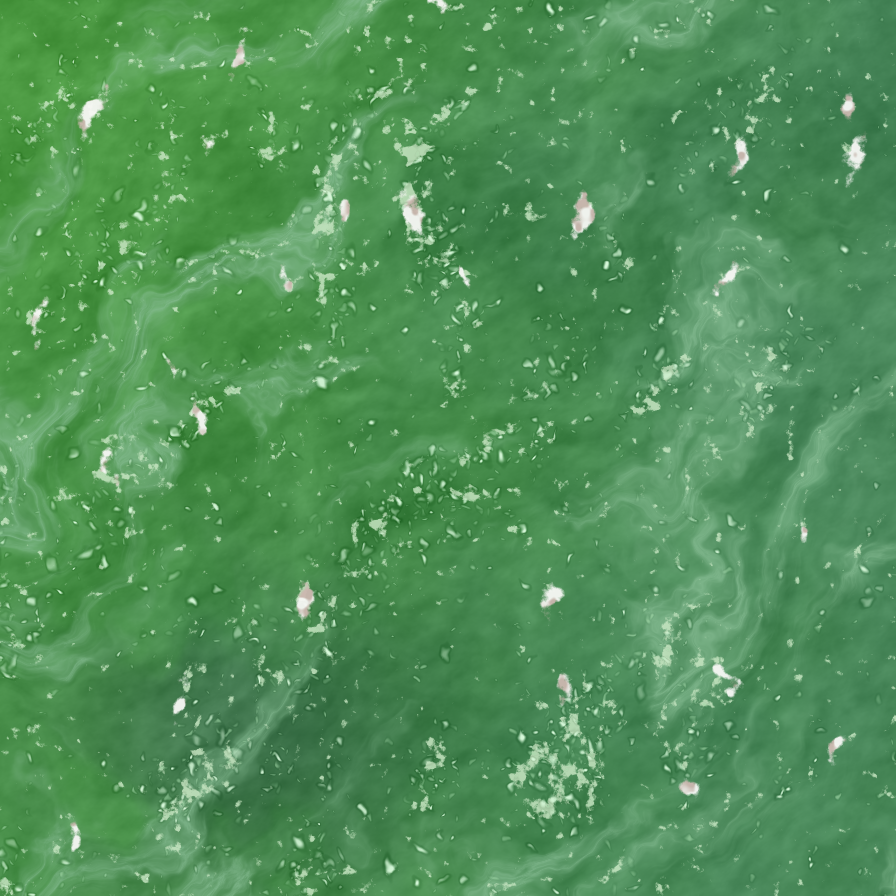
A three.js fragment shader for this texture:

```glsl
// Sunlit green water seen from above: a drifting green base with soft ripples,
// pale curling wisps from warped ridged noise, and ragged glints, froth and
// foam flecks whose density follows thin, steep, leaning bands.
varying vec2 vUv;

float hash(vec2 p) {
  vec3 q = fract(p.xyx * 0.1031);
  q += dot(q, q.yzx + 33.33);
  return fract((q.x + q.y) * q.z);
}

float noise(vec2 p) {
  vec2 i = floor(p), f = fract(p);
  f = f * f * (3.0 - 2.0 * f);
  return mix(mix(hash(i), hash(i + vec2(1.0, 0.0)), f.x),
             mix(hash(i + vec2(0.0, 1.0)), hash(i + 1.0), f.x), f.y);
}

float fbm(vec2 p) {
  float sum = 0.0, amp = 0.5;
  for (int i = 0; i < 5; i++) {
    sum += amp * noise(p);
    p = mat2(0.8, 0.6, -0.6, 0.8) * p * 2.03 + 17.0;
    amp *= 0.5;
  }
  return sum / 0.97;
}

vec2 rotate(vec2 p, float a) {
  return vec2(cos(a) * p.x + sin(a) * p.y, cos(a) * p.y - sin(a) * p.x);
}

// Thin steep bands that gather the bright features, denser on the right
float bands(vec2 p) {
  float lean = p.x * 19.0 - p.y * 5.0 + 3.5 * noise(p * 5.0);
  float band = smoothstep(0.55, 0.92, noise(vec2(lean, p.y * 7.0) + 40.0));
  return band * (0.3 + noise(p * 5.0 + 9.0)) * mix(0.75, 1.25, p.x);
}

// Small uneven sparks: x is the light, y the dark rim around it
vec2 glints(vec2 p, float cells, float seed) {
  vec2 bend = vec2(noise(p * 130.0 + seed), noise(p * 130.0 + seed + 60.0)) - 0.5;
  vec2 g = (p + 0.007 * bend) * cells, result = vec2(0.0);
  for (int j = -1; j <= 1; j++)
  for (int i = -1; i <= 1; i++) {
    vec2 cell = floor(g) + vec2(float(i), float(j));
    vec2 id = cell + 100.0 + seed;
    vec2 centre = cell + 0.1 + 0.8 * vec2(hash(id), hash(id + 57.0));
    float size = hash(id + 131.0);
    float keep = step(hash(id + 211.0), 0.03 + 0.42 * bands(centre / cells));
    vec2 d = rotate(g - centre, 2.6 * (hash(id + 307.0) - 0.5));
    float r = length(d / vec2(1.0, 1.0 + 1.3 * hash(id + 401.0))) / mix(0.15, 0.31, size * size);
    float light = (1.0 - smoothstep(0.2, 1.2, r)) * mix(0.3, 1.0, hash(id + 499.0));
    float rim = smoothstep(0.8, 1.3, r) * (1.0 - smoothstep(1.3, 2.1, r));
    result = max(result, keep * vec2(light, rim));
  }
  return result;
}

// Larger ragged flecks of foam: x is the foam, y a halo where froth gathers
vec2 flecks(vec2 p) {
  vec2 g = p * 7.0, result = vec2(0.0);
  float ragged = fbm(p * 75.0) - 0.5;
  vec2 bend = vec2(noise(p * 50.0), noise(p * 50.0 + 80.0)) - 0.5;
  for (int j = -1; j <= 1; j++)
  for (int i = -1; i <= 1; i++) {
    vec2 cell = floor(g) + vec2(float(i), float(j));
    vec2 id = cell + 500.0;
    vec2 centre = cell + 0.1 + 0.8 * vec2(hash(id), hash(id + 71.0));
    vec2 d = rotate((g - centre) / 7.0, 1.1 * (hash(id + 19.0) - 0.5)) + 0.013 * bend;
    vec2 extent = mix(vec2(0.004, 0.010), vec2(0.008, 0.025), hash(id + 37.0));
    float r = length(d / extent);
    float foam = 1.0 - smoothstep(0.35, 1.15, r + 3.0 * ragged);
    float halo = 1.0 - smoothstep(0.5, 2.6, r);
    result = max(result, vec2(foam, halo) * step(hash(id + 91.0), 0.48));
  }
  return result;
}

float glow(vec2 p, vec2 centre, vec2 extent) {
  vec2 d = (p - centre) / extent;
  return exp(-dot(d, d));
}

void main() {
  vec2 p = vUv;
  vec2 warp = vec2(fbm(p * 5.0 + 3.0), fbm(p * 5.0 + 23.0)) - 0.5;

  // Water: bright green at the upper left, bluer at the right, a dull shadow
  float blue = smoothstep(0.0, 1.1, p.x + 0.9 * (fbm(p * 4.0 + 7.0) - 0.5));
  vec3 color = mix(vec3(0.265, 0.55, 0.265), vec3(0.28, 0.525, 0.35), blue);
  color += vec3(0.03, 0.05, -0.01) * glow(p, vec2(0.0, 0.95), vec2(0.3, 0.4));
  float shade = glow(p, vec2(0.27, 0.17), vec2(0.2, 0.18)) * smoothstep(0.3, 0.65, fbm(p * 9.0 + warp));
  color = mix(color, vec3(0.25, 0.44, 0.31), 0.75 * shade);

  // Ripples and fine grain
  vec2 along = rotate(p + 0.3 * warp, 0.75) + 2.0;
  color += 0.16 * (fbm(along * vec2(9.0, 20.0)) - 0.5);
  color += 0.10 * (fbm(rotate(p, 0.5) * vec2(45.0, 70.0) + 150.0) - 0.5);

  // Pale wisps: broken strands inside curling diagonal patches
  float strands = pow(1.0 - abs(2.0 * fbm(along * vec2(17.0, 48.0) + 5.0) - 1.0), 3.0);
  float patches = smoothstep(0.50, 0.74, fbm(along * vec2(5.0, 13.0) + 31.0));
  color = mix(color, vec3(0.53, 0.74, 0.58), 0.8 * patches * (0.3 + 0.7 * strands));

  // Froth: clotted specks in the bands, around flecks and in a few rafts
  vec2 fleck = flecks(p);
  float rafts = glow(p, vec2(0.44, 0.91), vec2(0.05, 0.11)) + glow(p, vec2(0.21, 0.97), vec2(0.03, 0.05))
              + 0.6 * glow(p, vec2(0.91, 0.92), vec2(0.07, 0.03)) + 0.8 * glow(p, vec2(0.75, 0.0), vec2(0.08, 0.03));
  float gather = 0.15 * bands(p) + 0.08 * fleck.y + 0.05 * patches + 0.21 * rafts * noise(p * 24.0 + 4.0 * warp);
  float froth = smoothstep(0.72, 0.86, fbm(p * 85.0 + 3.0 * warp + 11.0) + gather);
  color = mix(color, vec3(0.78, 0.90, 0.76), 0.85 * froth);

  // Sparks in two sizes, then white flecks with a faint rosy fringe
  vec2 large = glints(p, 80.0, 0.0), small = glints(p, 120.0, 900.0);
  color -= 0.05 * large.y + 0.02 * small.y;
  color = mix(color, vec3(0.64, 0.85, 0.66), 0.6 * small.x);
  color = mix(color, vec3(0.84, 0.97, 0.85), large.x);
  vec3 fleckColor = mix(vec3(0.80, 0.72, 0.69), vec3(0.97, 0.97, 0.96), smoothstep(0.2, 0.5, noise(p * 110.0)));
  color = mix(color, fleckColor, 0.95 * fleck.x);

  gl_FragColor = vec4(clamp(color, 0.0, 1.0), 1.0);
}
```
